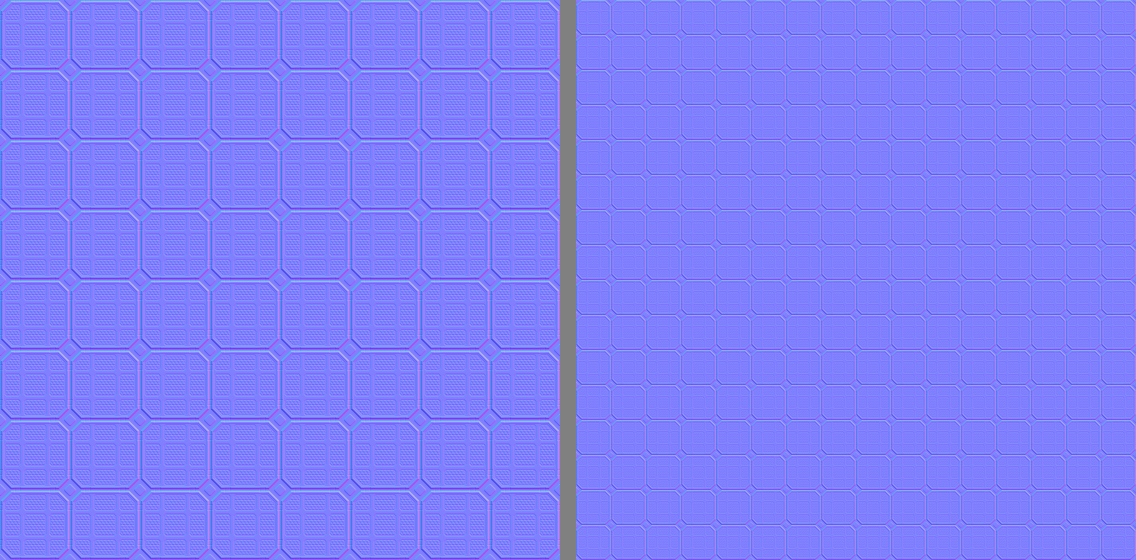
Left, the tile; right, the same tile 2 across and 2 down.
Give the GLSL for this texture map, as a WebGL 1 fragment shader.

```glsl
precision highp float;

uniform vec2 u_resolution;

const float PI = 3.14159265;
const float TILES = 8.0;
const vec2 WEAVE_COUNT = vec2(20.0, 28.0); // dashes and rows per tile, rows even

// 1 inside a shape, 0 outside, with a sloped edge
float plateau(float dist, float edge) {
  return 1.0 - smoothstep(-edge, edge, dist);
}

float boxDist(vec2 p, vec2 halfSize) {
  vec2 d = abs(p) - halfSize;
  return max(d.x, d.y);
}

float roundedBoxDist(vec2 p, float halfSize, float radius) {
  return length(max(abs(p) - halfSize + radius, 0.0)) - radius;
}

// Square tile of half size 0.5 with its corners cut off
float octagonDist(vec2 a, float cut) {
  return max(max(a.x, a.y) - 0.5, (a.x + a.y - 1.0 + cut) * 0.7071);
}

// Wide central band with a narrower band on either side
float bandDist(float a) {
  return min(a - 0.16, abs(a - 0.3225) - 0.1175);
}

// Three by three panels with chamfered corners, kept inside the octagon
float panelDist(vec2 a, float octagon) {
  vec2 d = vec2(bandDist(a.x), bandDist(a.y));
  float chamfered = max(max(d.x, d.y), (d.x + d.y + 0.03) * 0.7071);
  return max(chamfered, octagon + 0.066);
}

// Staggered rows of small raised dashes
float weave(vec2 p, vec2 count) {
  vec2 q = p * count;
  q.x += 0.5 * mod(floor(q.y), 2.0);
  vec2 bump = sin(PI * fract(q));
  return bump.x * bump.y;
}

// Thin scored outline
float outline(float dist, float width) {
  return 1.0 - smoothstep(0.0, width, abs(dist));
}

float tileHeight(vec2 cell) {
  vec2 p = fract(cell);
  vec2 a = abs(p - 0.5);
  float octagon = octagonDist(a, 0.15);

  // Raised tile body with a slightly higher rim
  float h = 0.014 * smoothstep(0.006, 0.034, -octagon);
  h -= 0.004 * smoothstep(0.038, 0.056, -octagon);

  // Recessed panels filled with the weave
  float panel = panelDist(a, octagon);
  h -= 0.003 * plateau(panel, 0.009);
  h += 0.0038 * plateau(panel + 0.018, 0.008) * weave(p, WEAVE_COUNT);

  // Rounded diamond plate where four tiles meet
  vec2 corner = 0.5 - a;
  vec2 turned = vec2(corner.x + corner.y, corner.x - corner.y) * 0.7071;
  h += 0.006 * plateau(roundedBoxDist(turned, 0.062, 0.022), 0.011);

  // Clips across the seams
  vec2 clipSize = vec2(0.04, 0.034);
  float clip = min(boxDist(a - vec2(0.25, 0.5), clipSize),
                   boxDist(a.yx - vec2(0.25, 0.5), clipSize));
  return h - 0.0025 * outline(clip, 0.012);
}

vec3 surfaceNormal(vec2 cell, float stepSize) {
  vec2 e = vec2(stepSize, 0.0);
  vec2 slope = vec2(tileHeight(cell + e.xy) - tileHeight(cell - e.xy),
                    tileHeight(cell + e.yx) - tileHeight(cell - e.yx));
  return normalize(vec3(-slope / (2.0 * stepSize), 1.0));
}

void main() {
  vec2 cell = gl_FragCoord.xy / u_resolution * TILES;
  vec3 normal = surfaceNormal(cell, 0.006);
  gl_FragColor = vec4(normal * 0.5 + 0.5, 1.0);
}
```
